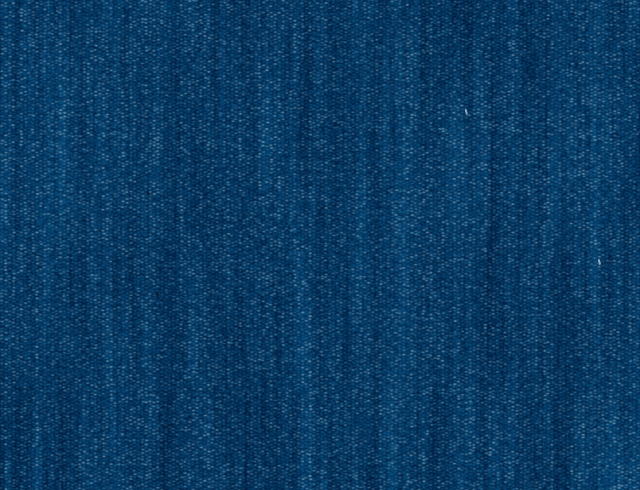
Write a Shadertoy shader that draws this texture.

```glsl
// Indigo denim: staggered cellular flecks of pale weft over blue warp yarns.
// Long, stretched noise layers make the vertical dye streaks, with rare slubs.
// All lengths are fractions of the canvas width.

#define WARP_YARNS 164.0     // yarn columns across the width
#define WEFT_PICKS 184.0     // picks per canvas width
#define FLECK_FALLOFF 9.5    // higher gives smaller flecks
#define FLECK_JITTER 0.36
#define FLECK_STRENGTH 0.95
#define STREAK_CONTRAST 0.95
#define RELIEF_DEPTH 0.60
#define GRAIN_DEPTH 0.75
#define SLUB_COUNT 4

const vec3 DEEP_INDIGO = vec3(0.003, 0.140, 0.282);
const vec3 BRIGHT_INDIGO = vec3(0.020, 0.270, 0.450);
const vec3 PALE_WEFT = vec3(0.310, 0.490, 0.610);
const vec3 DARK_SLUB = vec3(0.050, 0.080, 0.120);
const vec3 WHITE_SLUB = vec3(0.700, 0.820, 0.880);

float hash(vec2 p) {
    vec3 q = fract(p.xyx * vec3(0.1031, 0.1030, 0.0973));
    q += dot(q, q.yzx + 33.33);
    return fract((q.x + q.y) * q.z);
}

vec2 hash2(vec2 p) {
    return vec2(hash(p), hash(p + vec2(37.2, 91.7)));
}

float valueNoise(vec2 p) {
    vec2 cell = floor(p);
    vec2 f = fract(p);
    f = f * f * (3.0 - 2.0 * f);
    float low = mix(hash(cell), hash(cell + vec2(1, 0)), f.x);
    float high = mix(hash(cell + vec2(0, 1)), hash(cell + vec2(1, 1)), f.x);
    return mix(low, high, f.y);
}

// Vertical dye streaks from broad to yarn-thin, centred on zero.
float dyeStreaks(vec2 uv) {
    float broad = valueNoise(uv * vec2(31.0, 2.2) + 11.0) - 0.5;
    float medium = valueNoise(uv * vec2(83.0, 3.6) + 47.0) - 0.5;
    float thin = valueNoise(uv * vec2(190.0, 9.0) + 83.0) - 0.5;
    float cloud = valueNoise(uv * vec2(5.0, 4.0) + 5.0) - 0.5;
    return 0.32 * broad + 0.42 * medium + 0.40 * thin + 0.20 * cloud;
}

// Returns x: pale weft flecks, y: raised parts of the weave.
vec2 weaveCells(vec2 uv) {
    vec2 p = uv * vec2(WARP_YARNS, WEFT_PICKS);
    vec2 total = vec2(0.0);
    for (int i = -1; i <= 1; i++) {
        float column = floor(p.x) + float(i);
        float stagger = 0.5 * mod(column, 2.0) + 0.15 * hash(vec2(column, 7.0));
        float yarnWear = 0.75 + 0.5 * hash(vec2(column, 61.0));
        for (int j = -1; j <= 1; j++) {
            float row = floor(p.y - stagger) + float(j);
            vec2 id = vec2(column, row);
            vec2 centre = id + 0.5 + vec2(0.0, stagger);
            vec2 d = p - centre - FLECK_JITTER * (hash2(id) - 0.5);
            d *= vec2(0.84, 1.16);
            float bump = exp(-FLECK_FALLOFF * dot(d, d));
            float paleness = hash(id + vec2(17.0, 53.0));
            total += bump * vec2(yarnWear * paleness * paleness, 1.0);
        }
    }
    return total;
}

// Coverage of a thin upright knot of yarn.
float slub(vec2 uv, vec2 centre) {
    vec2 d = (uv - centre) / vec2(0.0020, 0.0055);
    d.x += 0.4 * sin(2.0 * d.y);
    return 1.0 - smoothstep(0.5, 1.2, length(d));
}

void mainImage(out vec4 fragColor, in vec2 fragCoord) {
    vec2 uv = fragCoord / iResolution.x;
    float height = iResolution.y / iResolution.x;

    // Dyed warp with weave relief and fibre grain
    float streak = STREAK_CONTRAST * dyeStreaks(uv);
    vec2 weave = weaveCells(uv);
    float grain = valueNoise(uv * vec2(370.0, 450.0)) - 0.5;
    float tone = 0.51 + streak + RELIEF_DEPTH * (weave.y - 0.34) + GRAIN_DEPTH * grain;
    vec3 color = mix(DEEP_INDIGO, BRIGHT_INDIGO, clamp(tone, -0.2, 1.3));

    // Worn streaks show more of the pale weft
    float wear = clamp(1.0 + 1.2 * streak, 0.25, 1.6);
    color = mix(color, PALE_WEFT, clamp(FLECK_STRENGTH * wear * weave.x, 0.0, 1.0));

    // Rare knots, alternately dark and white
    for (int k = 0; k < SLUB_COUNT; k++) {
        vec2 centre = hash2(vec2(float(k) * 5.3 + 2.0, 29.0)) * vec2(1.0, height);
        vec3 knot = k % 2 == 0 ? DARK_SLUB : WHITE_SLUB;
        color = mix(color, knot, 0.75 * slub(uv, centre));
    }

    fragColor = vec4(clamp(color, 0.0, 1.0), 1.0);
}
```
